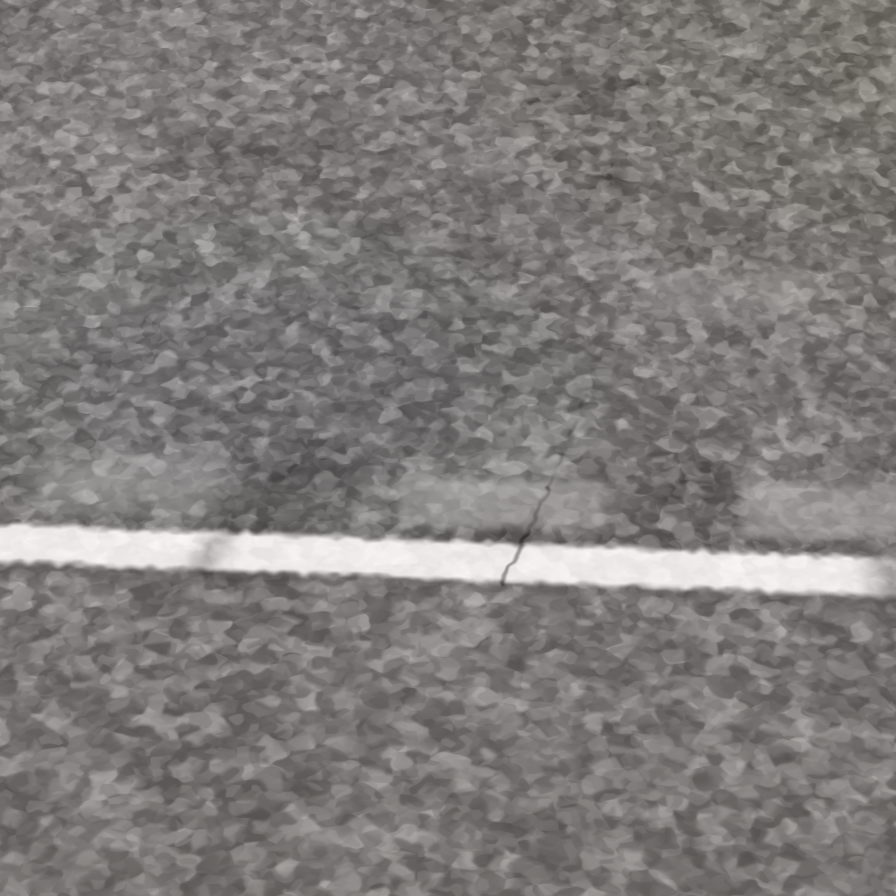
Reproduce this texture procedurally as a WebGL 1 fragment shader.

```glsl
precision highp float;
// Worn asphalt with a white painted stripe, faded paint blocks and a thin crack.
// Stones are soft Voronoi flakes in a perspective-stretched plane; markings are
// soft-edged distance masks, roughened by noise on the same plane.

uniform vec2 u_resolution;

#define ASPHALT vec3(0.474, 0.464, 0.455)
#define PAINT vec3(0.935, 0.922, 0.918)
#define GRAIN_SCALE 50.0
#define COARSE_CONTRAST 0.20
#define FINE_CONTRAST 0.105
#define STRIPE_LEFT_Y 0.3945
#define STRIPE_SLOPE -0.0390
#define STRIPE_HALF 0.0215
#define BLOCK_STRENGTH 0.125
#define CRACK_STRENGTH 0.13

float hash(vec2 p) {
  vec3 q = fract(vec3(p.xyx) * 0.1031);
  q += dot(q, q.yzx + 33.33);
  return fract((q.x + q.y) * q.z);
}

float noise(vec2 p) {
  vec2 i = floor(p), f = fract(p);
  f = f * f * (3.0 - 2.0 * f);
  return mix(mix(hash(i), hash(i + vec2(1.0, 0.0)), f.x),
             mix(hash(i + vec2(0.0, 1.0)), hash(i + 1.0), f.x), f.y);
}

vec2 turn(vec2 p, float a) {
  float c = cos(a), s = sin(a);
  return vec2(c * p.x + s * p.y, c * p.y - s * p.x);
}

// Irregular flakes, each with its own tone; pale ones are rarer.
float flakes(vec2 p) {
  vec2 cell = floor(p), f = fract(p);
  float sum = 0.0, total = 0.0;
  for (int j = -1; j <= 1; j++) {
    for (int i = -1; i <= 1; i++) {
      vec2 o = vec2(float(i), float(j)), id = cell + o;
      vec2 d = o + vec2(hash(id + 5.1), hash(id + 61.7)) - f;
      float w = exp(-9.0 * dot(d, d));
      float tone = hash(id + 131.0);
      sum += w * tone * (0.35 + 0.65 * tone);
      total += w;
    }
  }
  return sum / max(total, 0.00001) - 0.39;
}

float grain(vec2 p) {
  p += 0.5 * vec2(noise(p * 1.4 + 11.0), noise(p * 1.4 + 47.0));
  return COARSE_CONTRAST * flakes(p)
       + FINE_CONTRAST * flakes(turn(p, 0.3) * 1.9 + 23.0)
       + 0.06 * (noise(p * 0.4 + 90.0) - 0.5);
}

float blob(vec2 p, vec2 center, vec2 radius) {
  vec2 d = (p - center) / radius;
  return exp(-dot(d, d));
}

float block(vec2 p, vec2 center, vec2 halfSize, float soft) {
  vec2 d = abs(p - center) - halfSize;
  return (1.0 - smoothstep(-soft, soft, d.x)) * (1.0 - smoothstep(-soft, soft, d.y));
}

float segment(vec2 p, vec2 a, vec2 b, float width) {
  vec2 ab = b - a;
  float t = clamp(dot(p - a, ab) / dot(ab, ab), 0.0, 1.0);
  return 1.0 - smoothstep(0.0, width, length(p - a - ab * t));
}

void main() {
  vec2 uv = gl_FragCoord.xy / u_resolution;

  // Stones shrink toward the top; the tilt changes below the stripe.
  vec2 plane = GRAIN_SCALE * vec2((uv.x - 0.5) * (1.0 + 0.45 * uv.y),
                                  1.45 * (uv.y + 0.28 * uv.y * uv.y));
  float above = smoothstep(0.35, 0.39, uv.y - STRIPE_SLOPE * uv.x);
  float stone = mix(grain(turn(plane, 0.28) * 0.94 + 80.0),
                    grain(turn(plane, 0.12) + 170.0), above);
  float broad = noise(uv * vec2(9.0, 12.0) + 4.0) - 0.5;
  vec2 rough = uv + 0.006 * vec2(noise(plane * 1.5 + 207.0) - 0.5,
                                 noise(plane * 1.5 + 140.0) - 0.5);

  // Road tint and broad shading.
  vec3 color = ASPHALT + 0.03 * broad;
  color += vec3(0.0, -0.001, 0.012) * blob(uv, vec2(0.3, 0.57), vec2(0.5, 0.25));
  color += vec3(0.003, 0.002, -0.012) * smoothstep(0.4, 1.0, uv.x) * smoothstep(0.55, 0.9, uv.y);
  color += 0.025 * blob(uv, vec2(0.08, 0.85), vec2(0.35, 0.3));
  color -= 0.07 * blob(uv, vec2(0.75, 0.45), vec2(0.07, 0.05))
         + 0.05 * blob(uv, vec2(0.31, 0.47), vec2(0.10, 0.05))
         + 0.03 * blob(uv, vec2(0.40, 0.60), vec2(0.20, 0.09))
         + 0.17 * blob(rough, vec2(0.684, 0.803), vec2(0.018, 0.014))
         + 0.06 * blob(rough, vec2(0.70, 0.91), vec2(0.045, 0.012))
         + 0.05 * blob(uv, vec2(0.24, 0.83), vec2(0.05, 0.025));

  // Faded paint blocks and the haze above them.
  float blocks = 0.8 * block(rough, vec2(0.146, 0.461), vec2(0.102, 0.027), 0.019)
               + block(rough, vec2(0.559, 0.438), vec2(0.114, 0.027), 0.008)
               + block(rough, vec2(0.925, 0.430), vec2(0.098, 0.028), 0.009)
               + 0.6 * block(rough, vec2(0.810, 0.672), vec2(0.092, 0.026), 0.014);
  float haze = blob(uv, vec2(0.59, 0.49), vec2(0.08, 0.045))
             + 0.9 * block(uv, vec2(0.865, 0.49), vec2(0.035, 0.05), 0.018);
  color += BLOCK_STRENGTH * blocks + 0.05 * haze;
  color += stone * (1.0 - 0.5 * clamp(blocks, 0.0, 1.0));

  // Stripe with a grimy rim, a scuffed gap and a fading right end.
  float off = rough.y - (STRIPE_LEFT_Y + STRIPE_SLOPE * uv.x);
  color -= 0.04 * exp(-pow((abs(off) - STRIPE_HALF - 0.007) / 0.008, 2.0));
  float stripe = 1.0 - smoothstep(STRIPE_HALF - 0.006, STRIPE_HALF + 0.005, abs(off));
  float scuff = blob(rough, vec2(0.236 + 0.5 * off, 0.383), vec2(0.020, 0.04));
  stripe *= 1.0 - 0.32 * scuff;
  stripe *= 1.0 - 0.65 * smoothstep(0.945, 1.005, uv.x);
  color = mix(color, PAINT + 0.25 * stone, stripe);
  color -= 0.05 * scuff;

  // Crack, strongest across the stripe and broken farther up.
  float broken = smoothstep(0.25, 0.7, noise(plane * 0.6 + 300.0));
  float crack = segment(rough, vec2(0.560, 0.349), vec2(0.612, 0.455), 0.0042)
              + 0.8 * broken * segment(rough, vec2(0.612, 0.455), vec2(0.658, 0.570), 0.0045)
              + 0.4 * broken * segment(rough, vec2(0.527, 0.303), vec2(0.560, 0.349), 0.006)
              + 0.5 * broken * segment(rough, vec2(0.658, 0.570), vec2(0.730, 0.725), 0.006)
              + 0.5 * broken * segment(rough, vec2(0.455, 0.863), vec2(0.730, 0.908), 0.006);
  color -= CRACK_STRENGTH * crack * (1.0 + 1.6 * stripe);
  color += 0.08 * blob(rough, vec2(0.535, 0.315), vec2(0.012, 0.020));

  gl_FragColor = vec4(clamp(color, 0.0, 1.0), 1.0);
}
```
